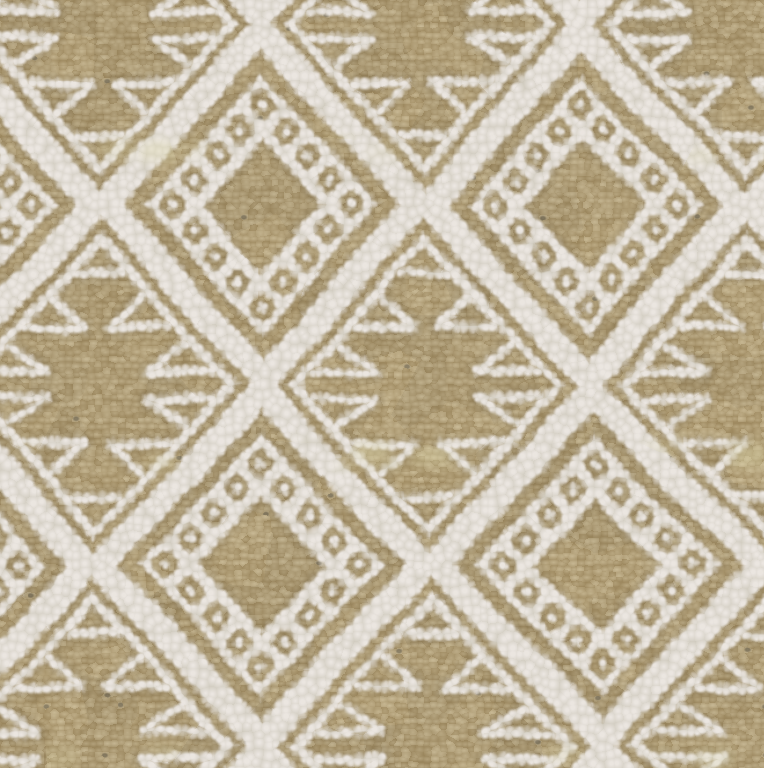
This pattern is drawn by a Shadertoy shader. Its source:

```glsl
// Woven rug: a lattice of pale raised bands on tan cloth, its diamonds alternating
// between a beaded frame and a mirrored triangle motif. Diagonal coordinates make
// each diamond a unit square; cellular noise gives the yarn grain and soft wear.

float hash(vec2 p) {
    p = fract(p * vec2(0.1031, 0.1137));
    p += dot(p, p.yx + 33.33);
    return fract((p.x + p.y) * p.x * 97.0);
}

// Cellular noise: distance to the nearest knot, and that knot's random value
vec2 knots(vec2 p) {
    vec2 cell = floor(p), nearest = vec2(9.0, 0.0);
    for (int j = -1; j <= 1; j++)
    for (int i = -1; i <= 1; i++) {
        vec2 c = cell + vec2(i, j);
        vec2 site = c + 0.15 + 0.7 * vec2(hash(c), hash(c + 57.0));
        float d = length(p - site);
        if (d < nearest.x) nearest = vec2(d, hash(c + 113.0));
    }
    return nearest;
}

float segment(vec2 p, vec2 a, vec2 b) {
    vec2 pa = p - a, ba = b - a;
    return length(pa - ba * clamp(dot(pa, ba) / dot(ba, ba), 0.0, 1.0));
}

// Frame of square beads with pale centres; negative on pale yarn
float beadedDiamond(vec2 diag, float ring) {
    float frame = abs(ring - 0.273) - 0.087;
    vec2 k = fract(diag / 0.14 + 0.5) - 0.5;
    float bead = length(max(abs(k) - 0.12, 0.0)) - 0.22;
    bead = max(bead, 0.13 - length(k)) * 0.14;
    return 0.7 * min(0.425 - ring, max(frame, -bead));
}

// Outlined triangles around a solid body, mirrored on both axes
float steppedDiamond(vec2 p, float ring) {
    p = abs(p);
    float line = segment(p, vec2(0.04, 0.161), vec2(0.22, 0.161));
    line = min(line, segment(p, vec2(0.04, 0.161), vec2(0.14, 0.245)));
    line = min(line, segment(p, vec2(0.0, 0.31), vec2(0.07, 0.31)));
    line = min(line, segment(p, vec2(0.155, 0.037), vec2(0.35, 0.037)));
    line = min(line, segment(p, vec2(0.155, 0.037), vec2(0.27, 0.11)));
    float border = min(0.46 - ring, abs(ring - 0.403) - 0.02);
    return min(0.7 * border, line - 0.012);
}

void mainImage(out vec4 fragColor, in vec2 fragCoord) {
    vec2 uv = fragCoord / iResolution.y;
    vec2 weave = knots(uv * vec2(105.0, 140.0));
    vec2 tuft = knots(uv * 85.0 + 31.0);
    vec2 blotch = knots(uv * 17.0 + 7.0);

    // Hand-made drift of the lattice, slightly wider towards the bottom
    vec2 bent = uv + 0.0022 * sin(uv.yx * vec2(23.0, 19.0) + 2.0 * sin(uv * 11.0))
                   + 0.001 * sin(uv.yx * 71.0 + uv * 37.0);
    vec2 q = (bent - vec2(0.341, 0.733)) / vec2(0.447 - 0.0356 * uv.y, 0.469);

    // Diagonal cells alternate in a checkerboard
    vec2 diag = vec2(q.x + q.y, q.x - q.y);
    vec2 id = floor(diag + 0.5);
    diag -= id;
    float ring = max(abs(diag.x), abs(diag.y));
    vec2 local = 0.5 * vec2(diag.x + diag.y, diag.x - diag.y);
    bool beaded = mod(id.x + id.y, 2.0) < 0.5;
    float d = beaded ? beadedDiamond(diag, ring) : steppedDiamond(local, ring);

    // Tufted edge of the raised yarn
    d += 0.014 * (tuft.x - 0.42) + 0.004 * (blotch.y - 0.5);
    float soft = max(0.01, 3.0 / iResolution.y);
    float pale = smoothstep(soft, -soft, d);

    // Tan cloth: fine nubs, horizontal ribs, a few dark flecks
    float nub = 0.55 * weave.y + 0.6 * (0.75 - weave.x) + 0.1 * sin(uv.y * 640.0);
    vec3 tan_ = mix(vec3(0.61, 0.53, 0.37), vec3(0.77, 0.71, 0.57), clamp(nub, 0.0, 1.0));
    tan_ *= 0.975 + 0.05 * blotch.y;
    tan_ *= 1.0 - 0.3 * step(0.985, weave.y) * smoothstep(0.6, 0.2, weave.x);

    // Pale yarn: rounded loops
    float loops = clamp(1.15 - 1.1 * tuft.x + 0.25 * (tuft.y - 0.5), 0.0, 1.0);
    vec3 yarn = mix(vec3(0.81, 0.79, 0.74), vec3(0.92, 0.90, 0.88), loops);

    // Shadow beside the raised yarn, then yellowed streaks across two rows
    tan_ *= 1.0 - 0.06 * smoothstep(0.03, 0.0, d);
    vec3 color = mix(tan_, yarn, pale);
    float row = abs(fract((uv.y - 0.408) / 0.397 + 0.5) - 0.5) * 0.397;
    float stain = smoothstep(0.03, 0.0, row) * smoothstep(0.55, 0.9, blotch.y)
                * smoothstep(0.7, 0.2, blotch.x);
    color = mix(color, vec3(0.87, 0.85, 0.68), 0.4 * stain);
    fragColor = vec4(color, 1.0);
}
```
